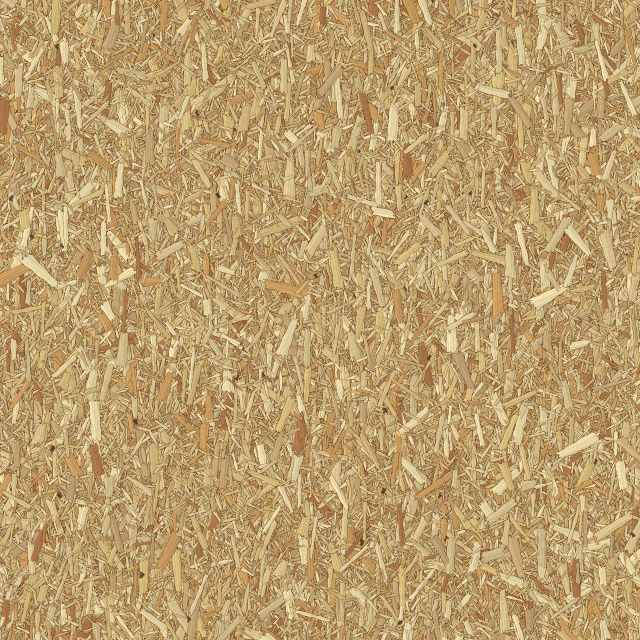
Give the GLSL for this texture, as a Shadertoy shader.

```glsl
// Pressed strand board: overlapping wood chips and slivers, mostly upright.
#define LAYERS 16
#define CHIP_CELL 0.040
#define SLIVER_CELL 0.018
#define CHIP_DENSITY 0.62
#define SLIVER_DENSITY 0.70
#define GRAIN_CONTRAST 0.055
#define SHADOW_WIDTH 0.0018
#define SHADOW_TINT vec3(0.77, 0.69, 0.60)
#define KNOT_CELL 0.065
#define KNOT_DENSITY 0.16
#define EXPOSURE 1.035

vec4 hash4(vec2 p) {
    vec4 q = fract(p.xyxy * vec4(0.1031, 0.1030, 0.0973, 0.1099));
    q += dot(q, q.wzxy + 33.33);
    return fract((q.xxyz + q.yzzw) * q.zywx);
}

// Weighted choice among the wood tones
vec3 woodTone(float pick) {
    vec3 cream = vec3(0.86, 0.80, 0.62);
    vec3 sand  = vec3(0.80, 0.72, 0.53);
    vec3 straw = vec3(0.79, 0.69, 0.46);
    vec3 tan_  = vec3(0.73, 0.62, 0.44);
    vec3 honey = vec3(0.75, 0.58, 0.35);
    vec3 brown = vec3(0.64, 0.44, 0.27);
    return pick < 0.20 ? cream : pick < 0.48 ? sand : pick < 0.73 ? straw
         : pick < 0.86 ? tan_ : pick < 0.95 ? honey : brown;
}

// Tapered strip with slanted, splintered ends
float chipDistance(vec2 p, vec2 halfSize, float seed) {
    float along = p.y / halfSize.y;
    float width = halfSize.x * (1.0 + (seed - 0.5) * 0.8 * along);
    width += 0.0005 * sin(p.y * 260.0 + seed * 50.0);
    float splinter = 0.0012 * sin(p.x * 900.0 + seed * 40.0)
                   + 0.0007 * sin(p.x * 2100.0 + seed * 90.0);
    float slant = (fract(seed * 7.3) - 0.5) * 1.2 * p.x;
    return max(abs(p.x) - width, abs(p.y + slant) - halfSize.y * 0.95 + splinter);
}

// Fibres running along a chip
float woodGrain(vec2 p, float seed) {
    float bend = sin(p.y * 90.0 + seed * 30.0);
    float fibres = sin(p.x * 1500.0 + bend + seed * 60.0)
                 + 0.7 * sin(p.x * 690.0 - bend * 1.4 + seed * 110.0);
    float flecks = sin(p.y * 310.0 + sin(p.x * 1900.0 + seed * 20.0) * 2.5);
    return fibres * 0.6 + flecks * 0.45;
}

// Paints one layer of scattered strips over the colour below
vec3 paintLayer(vec3 color, vec2 uv, float layer, bool sliver, float pixel) {
    float cell = sliver ? SLIVER_CELL : CHIP_CELL;
    float density = sliver ? SLIVER_DENSITY : CHIP_DENSITY;
    vec2 grid = uv / cell + hash4(vec2(layer, 5.0)).xy * 40.0 + 10.0;
    vec2 home = floor(grid);
    for (int j = -1; j <= 1; j++)
    for (int i = -1; i <= 1; i++) {
        vec2 id = home + vec2(i, j);
        vec4 place = hash4(id + layer * 71.0);
        vec4 look = hash4(id + layer * 37.0 + 311.0);
        if (place.w > density) continue;

        // Upright on average, with a few strongly tilted strips
        float lean = place.z * 2.0 - 1.0;
        float angle = sliver ? lean * 1.4 : lean * 0.28 + lean * lean * lean * 1.1;
        float c = cos(angle), s = sin(angle);
        vec2 p = mat2(c, s, -s, c) * (grid - id - place.xy) * cell;

        vec2 halfSize = cell * vec2(mix(0.06, 0.20, look.y * look.y),
                                    mix(0.32, 0.88, look.x));
        if (sliver) halfSize.x = cell * mix(0.04, 0.12, look.y);
        float d = chipDistance(p, halfSize, look.z);

        float shadow = 1.0 - smoothstep(0.0, SHADOW_WIDTH, d);
        color *= mix(vec3(1.0), SHADOW_TINT, shadow);

        float tone = sliver ? look.w * 0.97 : look.w;
        vec3 wood = woodTone(tone) * (0.96 + 0.08 * fract(look.x * 17.0));
        wood *= 1.0 + GRAIN_CONTRAST * woodGrain(p, look.z);
        wood *= 1.0 + 0.05 * clamp(-p.x / halfSize.x, -1.0, 1.0);
        color = mix(color, wood, 1.0 - smoothstep(-pixel, pixel, d));
    }
    return color;
}

// Sparse dark pits and knots
float knotMask(vec2 uv, float pixel) {
    vec2 id = floor(uv / KNOT_CELL);
    vec4 h = hash4(id + 907.0);
    vec2 p = uv - (id + 0.2 + 0.6 * h.xy) * KNOT_CELL;
    p.x += 0.0012 * sin(p.y * 700.0 + h.z * 30.0);
    float d = length(p * vec2(1.5, 0.9)) - mix(0.0015, 0.0042, h.z);
    d += 0.0008 * sin(p.x * 1300.0 + h.x * 20.0);
    return step(h.w, KNOT_DENSITY) * (1.0 - smoothstep(-pixel, pixel + 0.0008, d));
}

void mainImage(out vec4 fragColor, in vec2 fragCoord) {
    vec2 uv = fragCoord / iResolution.y;
    float pixel = 0.6 / iResolution.y;
    vec3 color = vec3(0.70, 0.57, 0.38);
    for (int k = 0; k < LAYERS; k++)
        color = paintLayer(color, uv, float(k) + 1.0, k % 2 == 0, pixel);
    color = mix(color, vec3(0.27, 0.19, 0.13), 0.85 * knotMask(uv, pixel));
    fragColor = vec4(clamp(color * EXPOSURE, 0.0, 1.0), 1.0);
}
```
